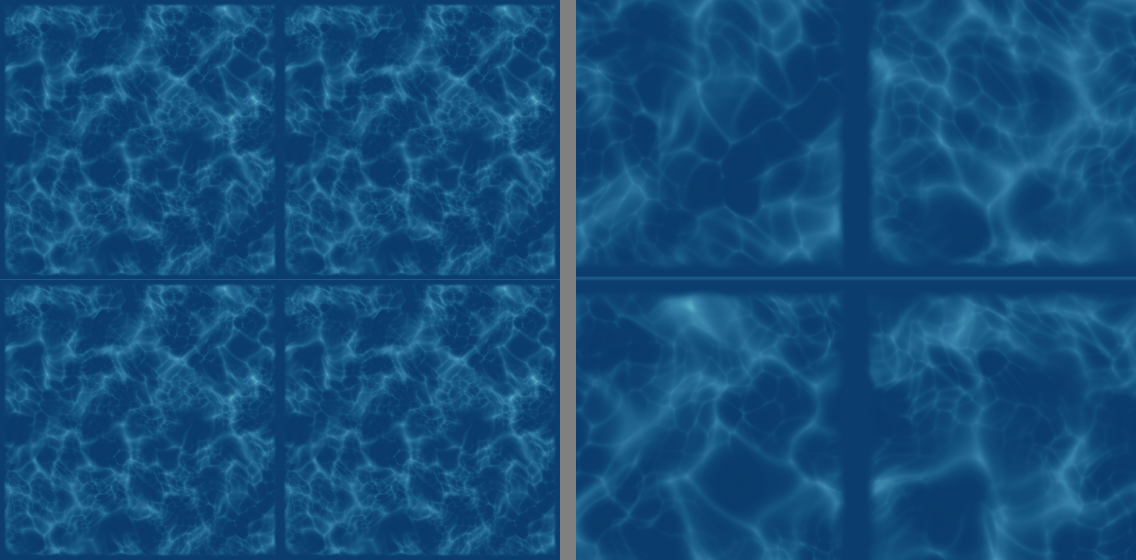
Left, the full canvas; right, a detail of the centre.
Write a Shadertoy shader that draws this pattern.

```glsl
#define TILES 2.0
#define LAYERS 4
#define COARSEST 7.0
#define LINE_SHARPNESS 8.0
#define WARP 0.016
#define MARGIN 0.011
#define MARGIN_FADE 0.016
#define SEAM_WIDTH 0.0018
#define DEEP vec3(0.036, 0.228, 0.420)
#define MIDWATER vec3(0.085, 0.340, 0.512)
#define SHALLOW vec3(0.20, 0.49, 0.65)
#define GLINT vec3(0.34, 0.68, 0.77)

const float TAU = 6.2831853;

vec2 hash2(vec2 cell, float seed) {
    vec3 h = fract(vec3(cell.xyx + seed * 17.3) * vec3(0.1031, 0.1030, 0.0973));
    h += dot(h, h.yzx + 33.33);
    return fract((h.xx + h.yz) * h.zy);
}

// Distances to the three nearest points of a wrapping cell grid
vec3 nearestThree(vec2 p, float count, float seed) {
    vec2 base = floor(p * count), local = fract(p * count);
    vec3 near = vec3(9.0);
    for (int y = -1; y <= 1; y++)
    for (int x = -1; x <= 1; x++) {
        vec2 offset = vec2(x, y);
        vec2 point = offset + 0.05 + 0.9 * hash2(mod(base + offset, count), seed);
        float d = length(point - local);
        if (d < near.x) near = vec3(d, near.xy);
        else if (d < near.y) near = vec3(near.x, d, near.y);
        else near.z = min(near.z, d);
    }
    return near;
}

// Broad wrapping patches, 0 to 1
float swell(vec2 p, float phase) {
    vec2 a = TAU * p;
    float bend = 1.5 * sin(a.y - a.x + phase * 2.1);
    float s = sin(a.x + 2.0 * a.y + phase + bend)
            + sin(3.0 * a.x - 2.0 * a.y + phase * 1.7 - bend)
            + 0.8 * sin(4.0 * a.x + 5.0 * a.y + phase * 3.1 + bend);
    return 0.5 + s / 5.6;
}

// Layered sines bend the web without breaking its period
vec2 ripple(vec2 p) {
    vec2 a = TAU * p.yx;
    vec2 broad = sin(3.0 * a + vec2(0.7, 2.9) + sin(2.0 * a.yx));
    vec2 fine = sin(11.0 * a + 4.0 * a.yx + vec2(4.1, 1.3));
    return p + WARP * (broad + 0.35 * fine);
}

// Web of light: rounded lines, soft halos and bright junctions
float caustics(vec2 p) {
    float light = 0.0, weight = 0.95, count = COARSEST;
    vec2 q = ripple(p);
    for (int i = 0; i < LAYERS; i++) {
        float seed = float(i) + 1.0;
        vec3 f = nearestThree(q, count, seed);
        float edge = sqrt(pow(f.y - f.x, 2.0) + 0.004) - 0.03;
        float junction = f.z - f.x;
        float web = 0.55 * exp(-LINE_SHARPNESS * edge)
                  + 0.16 * exp(-2.5 * edge)
                  + 0.55 * exp(-9.0 * junction)
                  + 0.40 * exp(-4.0 * junction);
        light += weight * web * smoothstep(0.18, 0.80, swell(p, seed * 2.3));
        weight *= 0.68;
        count = floor(count * 1.75);
    }
    return light;
}

// Dark pools between lighter drifts
float pools(vec2 p) {
    vec2 q = ripple(p);
    float wide = nearestThree(q, 5.0, 9.0).x;
    float small = nearestThree(q, 11.0, 6.0).x;
    return 0.45 * (wide - 0.45) + 0.36 * (small - 0.45) + 0.34 * (swell(p, 5.2) - 0.5);
}

void mainImage(out vec4 fragColor, in vec2 fragCoord) {
    vec2 uv = fragCoord / iResolution.xy;
    vec2 p = fract(uv * TILES);

    // Soft floor keeps the pools even while the glints stay strong
    float light = caustics(p) + pools(p) - 0.12;
    light = 0.5 * (light + sqrt(light * light + 0.012));

    // Plain frame around each tile, with a softly uneven inner edge
    vec2 toEdge = min(p, 1.0 - p);
    float inset = min(toEdge.x, toEdge.y) + 0.005 * (swell(p * 4.0, 1.0) - 0.5);
    light = mix(0.05, light, smoothstep(MARGIN, MARGIN + MARGIN_FADE, inset));

    // Depth ramp from dark pools to bright glints
    vec3 color = mix(DEEP, MIDWATER, clamp(light / 0.4, 0.0, 1.0));
    color = mix(color, SHALLOW, clamp((light - 0.4) / 0.6, 0.0, 1.0));
    color = mix(color, GLINT, smoothstep(0.95, 1.9, light));

    // Faint hairline where the two rows meet
    float seam = 1.0 - smoothstep(0.0, SEAM_WIDTH, abs(uv.y - 0.501));
    color = mix(color, SHALLOW, 0.45 * seam);

    fragColor = vec4(color, 1.0);
}
```
